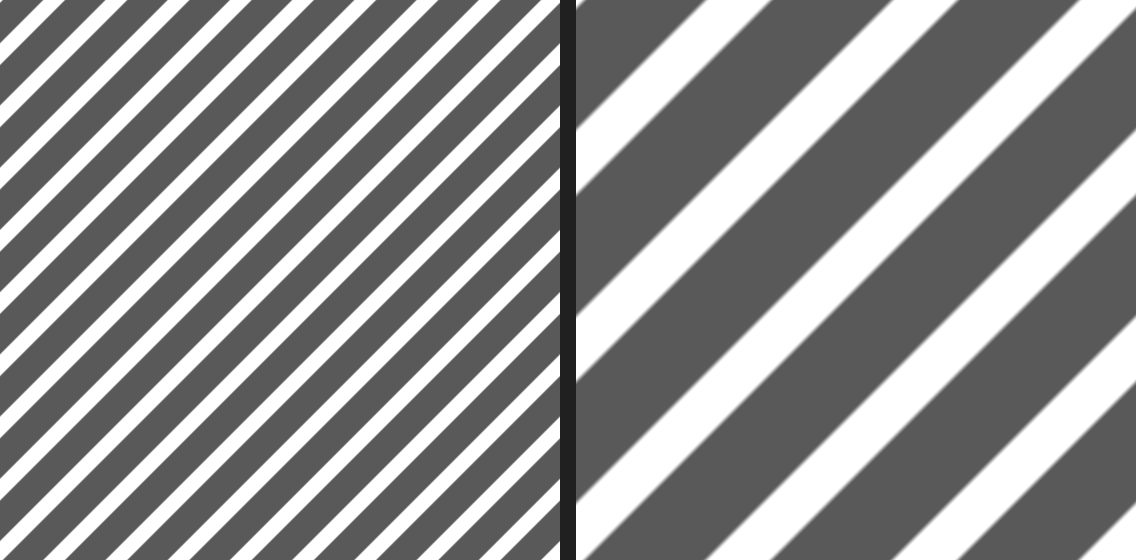
Left, the full canvas; right, a detail of the centre.
This pattern is drawn by a Shadertoy shader. Its source:

```glsl
// Diagonal white stripes rising to the right over dark grey, tiling seamlessly.

const float REPEATS = 9.0;         // stripes across and down
const float STRIPE_CENTRE = 0.87;  // position within one repeat
const float STRIPE_WIDTH = 0.35;   // share of one repeat
const float EDGE_SOFTNESS = 0.0026; // in canvas units

const vec3 DARK_GREY = vec3(0.35);
const vec3 WHITE = vec3(1.0);

// Signed distance to the nearest stripe edge, in repeats; negative inside.
float stripeDistance(float phase, float centre, float width) {
    float offset = fract(phase - centre + 0.5) - 0.5;
    return abs(offset) - 0.5 * width;
}

// Coverage from a signed distance with a smooth edge.
float coverage(float dist, float softness) {
    return 1.0 - smoothstep(-softness, softness, dist);
}

void mainImage(out vec4 fragColor, in vec2 fragCoord) {
    vec2 uv = fragCoord / iResolution.xy;

    // Whole repeats along both axes keep the edges continuous.
    float phase = REPEATS * (uv.x - uv.y);
    float dist = stripeDistance(phase, STRIPE_CENTRE, STRIPE_WIDTH);

    // The edge never gets thinner than about one pixel.
    float pixel = 1.0 / min(iResolution.x, iResolution.y);
    float softness = REPEATS * max(EDGE_SOFTNESS, pixel);

    vec3 colour = mix(DARK_GREY, WHITE, coverage(dist, softness));
    fragColor = vec4(colour, 1.0);
}
```
